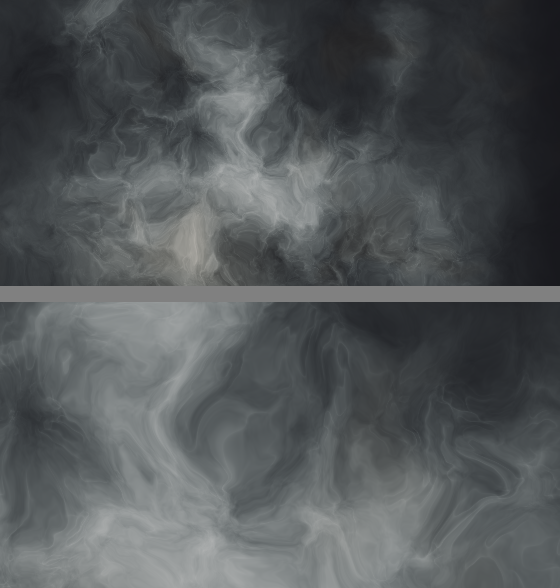
Top: the whole. Bottom: its middle third, enlarged.
This texture is drawn by a Shadertoy shader. Its source:

```glsl
const vec3 SOOT = vec3(0.08, 0.08, 0.098);
const vec3 ASH = vec3(0.67, 0.68, 0.68);
const vec3 WARM_TINT = vec3(0.020, 0.003, -0.016);
const mat2 TURN = mat2(0.8, 0.6, -0.6, 0.8);

vec2 hashGradient(vec2 cell) {
    vec3 h = fract(cell.xyx * vec3(0.1031, 0.1030, 0.0973));
    h += dot(h, h.yzx + 33.33);
    float angle = 6.2832 * fract((h.x + h.y) * h.z);
    return vec2(cos(angle), sin(angle));
}

float gradientNoise(vec2 p) {
    vec2 i = floor(p);
    vec2 f = p - i;
    vec2 s = f * f * f * (f * (f * 6.0 - 15.0) + 10.0);
    vec2 e = vec2(1.0, 0.0);
    float a = dot(hashGradient(i), f);
    float b = dot(hashGradient(i + e.xy), f - e.xy);
    float c = dot(hashGradient(i + e.yx), f - e.yx);
    float d = dot(hashGradient(i + e.xx), f - e.xx);
    return mix(mix(a, b, s.x), mix(c, d, s.x), s.y);
}

float fbm(vec2 p, int octaves, float roughness) {
    float sum = 0.0;
    float gain = 1.0;
    for (int i = 0; i < octaves; i++) {
        sum += gain * gradientNoise(p);
        p = TURN * p * 2.03 + 17.3;
        gain *= roughness;
    }
    return sum;
}

vec2 warp(vec2 p, float scale, float amount, int octaves) {
    vec2 q = p * scale;
    return p + amount * vec2(fbm(q + 3.7, octaves, 0.5), fbm(q + 51.2, octaves, 0.5));
}

// Thin curls: crisp on one side, fading on the other
float curl(float n) {
    return n > 0.0 ? exp(-n * 9.0) : exp(n * 26.0);
}

float wisps(vec2 p) {
    float sum = 0.0;
    float gain = 1.0;
    float scale = 7.0;
    for (int i = 0; i < 5; i++) {
        float patchy = smoothstep(-0.1, 0.4, gradientNoise(p * scale * 0.55 + 29.0));
        sum += gain * patchy * curl(gradientNoise(p * scale + 7.0));
        p = TURN * p + 5.1;
        scale *= 1.6;
        gain *= 0.84;
    }
    return sum;
}

float puff(vec2 p, vec2 center, vec2 radius) {
    vec2 d = (p - center) / radius;
    return exp(-dot(d, d));
}

// Broad arrangement of the smoke
float smokeCover(vec2 p) {
    float c = 0.56 * puff(p, vec2(0.83, 0.70), vec2(0.13, 0.24));
    c += 0.56 * puff(p, vec2(0.93, 0.37), vec2(0.26, 0.19));
    c += 0.46 * puff(p, vec2(0.62, 0.10), vec2(0.26, 0.22));
    c += 0.38 * puff(p, vec2(0.47, 0.42), vec2(0.19, 0.25));
    c += 0.30 * puff(p, vec2(0.35, 0.90), vec2(0.15, 0.17));
    c += 0.28 * puff(p, vec2(0.66, 0.92), vec2(0.10, 0.17));
    c += 0.28 * puff(p, vec2(1.20, 0.46), vec2(0.17, 0.14));
    c += 0.28 * puff(p, vec2(1.12, 0.08), vec2(0.18, 0.14));
    c += 0.34 * puff(p, vec2(1.45, 0.12), vec2(0.15, 0.20));
    c += 0.20 * puff(p, vec2(1.41, 0.80), vec2(0.06, 0.25));
    c += 0.10 * puff(p, vec2(0.10, 0.08), vec2(0.28, 0.32));
    c += 0.07 * puff(p, vec2(1.66, 0.35), vec2(0.20, 0.40));
    c -= 0.24 * puff(p, vec2(0.70, 0.48), vec2(0.06, 0.08));
    return max(c, 0.0);
}

void mainImage(out vec4 fragColor, in vec2 fragCoord) {
    vec2 p = fragCoord / iResolution.y;

    // Turbulent coordinates
    vec2 drift = warp(p, 3.0, 0.09, 3);
    vec2 swirl = warp(drift, 8.0, 0.05, 4);

    // Soft body, fine fibres and filaments
    float cover = smokeCover(swirl);
    float cloud = fbm(swirl * 4.5 + 11.0, 6, 0.56);
    float fibre = fbm(swirl * vec2(19.0, 14.0) + 40.0, 5, 0.66);
    float strands = wisps(swirl);
    float edgeZone = smoothstep(0.03, 0.28, cover) * (1.0 - 0.45 * smoothstep(0.4, 0.75, cover));

    // Dark backdrop with faint haze
    float haze = 0.125 + 0.12 * fbm(drift * 2.2 + 63.0, 5, 0.52) + 0.025 * fibre;
    haze *= 1.0 - 0.85 * smoothstep(1.62, 1.95, p.x);

    float density = max(haze, 0.0) + cover * (1.14 + 0.85 * cloud + 0.24 * fibre);
    density += 0.17 * edgeZone * (strands - 0.35);
    density += 0.20 * puff(drift, vec2(0.94, 0.34), vec2(0.06, 0.05));
    density = clamp(density, 0.0, 1.5);
    density -= 0.13 * density * density * density;

    // Cool grey smoke with warmer drifts
    vec3 color = mix(SOOT, ASH, density);
    color += vec3(-0.012, 0.006, 0.004) * 4.0 * density * (1.0 - density);
    float warmth = 0.9 * puff(drift, vec2(0.66, 0.04), vec2(0.30, 0.20));
    warmth += 0.5 * smoothstep(0.1, 0.6, fbm(drift * 3.0 + 85.0, 3, 0.5));
    color += WARM_TINT * warmth;

    fragColor = vec4(clamp(color, 0.0, 1.0), 1.0);
}
```
